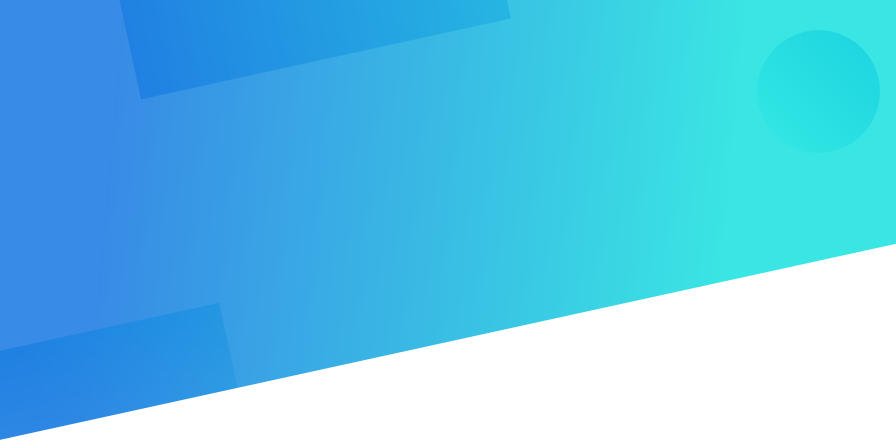
This background is drawn by a Shadertoy shader. Its source:

```glsl
// Lengths are in canvas heights, origin at the lower left
const vec2 ALONG = vec2(0.9769, 0.2137);      // direction of the slanted edges
const float FLOOR_LEVEL = 0.0178;             // white area lies below this
const vec2 SKY_SPAN = vec2(0.186, 1.595);     // start and end of the main gradient
const float SKY_TILT = 0.09;
const vec4 TOP_PANEL = vec4(0.474, 0.693, 1.319, 2.0);    // min xy, max xy
const vec4 LOW_PANEL = vec4(-1.0, -1.0, 0.547, 0.212);
const float LOW_PANEL_FADE = 0.45;            // opacity at the floor
const vec2 DISC_CENTER = vec2(1.827, 0.7956);
const float DISC_RADIUS = 0.137;

const vec3 WHITE = vec3(1.0);
const vec3 SKY_BLUE = vec3(0.22, 0.545, 0.90);
const vec3 SKY_AQUA = vec3(0.227, 0.902, 0.89);
const vec3 PANEL_BLUE = vec3(0.125, 0.505, 0.885);
const vec3 PANEL_CYAN = vec3(0.15, 0.71, 0.885);
const vec3 DISC_DARK = vec3(0.125, 0.84, 0.88);
const vec3 DISC_LIGHT = vec3(0.19, 0.90, 0.89);

float boxDistance(vec2 p, vec4 box) {
    vec2 d = max(box.xy - p, p - box.zw);
    return length(max(d, 0.0)) + min(max(d.x, d.y), 0.0);
}

// Coverage of a shape from its signed distance, one pixel soft
float coverage(float d) {
    return clamp(0.5 - d * iResolution.y, 0.0, 1.0);
}

float ramp(float a, float b, float x) {
    return clamp((x - a) / (b - a), 0.0, 1.0);
}

void mainImage(out vec4 fragColor, in vec2 fragCoord) {
    vec2 p = fragCoord / iResolution.y;
    p.x *= 2.0 * iResolution.y / iResolution.x;
    vec2 slanted = vec2(dot(p, ALONG), dot(p, vec2(-ALONG.y, ALONG.x)));

    // Main gradient
    float skyMix = ramp(SKY_SPAN.x, SKY_SPAN.y, p.x - SKY_TILT * p.y);
    vec3 color = mix(SKY_BLUE, SKY_AQUA, skyMix);

    // Slanted panels
    float topMix = ramp(TOP_PANEL.x, TOP_PANEL.z, slanted.x);
    vec3 topColor = mix(PANEL_BLUE, PANEL_CYAN, topMix);
    color = mix(color, topColor, coverage(boxDistance(slanted, TOP_PANEL)));

    float lowMix = 0.4 * ramp(0.1, LOW_PANEL.z, slanted.x);
    vec3 lowColor = mix(PANEL_BLUE, PANEL_CYAN, lowMix);
    float lowOpacity = mix(LOW_PANEL_FADE, 1.0, ramp(FLOOR_LEVEL, LOW_PANEL.w, slanted.y));
    color = mix(color, lowColor, lowOpacity * coverage(boxDistance(slanted, LOW_PANEL)));

    // Disc with a diagonal gradient
    vec2 fromDisc = p - DISC_CENTER;
    float discMix = ramp(-DISC_RADIUS, DISC_RADIUS, dot(fromDisc, vec2(0.7071)));
    vec3 discColor = mix(DISC_LIGHT, DISC_DARK, discMix);
    color = mix(color, discColor, coverage(length(fromDisc) - DISC_RADIUS));

    // White floor
    color = mix(color, WHITE, coverage(slanted.y - FLOOR_LEVEL));
    fragColor = vec4(color, 1.0);
}
```
